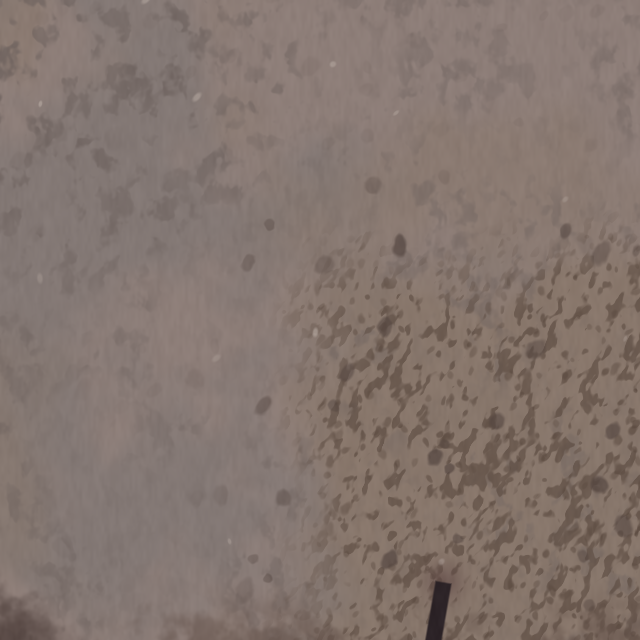
This texture is drawn by a WebGL 2 fragment shader. Its source:

```glsl
#version 300 es
precision highp float;
uniform vec2 u_resolution;
out vec4 fragColor;

float hash(vec2 p) {
    vec3 q = fract(vec3(p.xyx) * 0.1031);
    q += dot(q, q.yzx + 33.33);
    return fract((q.x + q.y) * q.z);
}

float noise(vec2 p) {
    vec2 i = floor(p), f = fract(p);
    f = f * f * (3.0 - 2.0 * f);
    return mix(mix(hash(i), hash(i + vec2(1, 0)), f.x),
               mix(hash(i + vec2(0, 1)), hash(i + vec2(1, 1)), f.x), f.y);
}

float fbm(vec2 p, int octaves) {
    float sum = 0.0, amp = 0.5, total = 0.0;
    for (int i = 0; i < octaves; i++) {
        sum += amp * noise(p);
        total += amp;
        amp *= 0.55;
        p = mat2(1.6, 1.2, -1.2, 1.6) * p + 17.3;
    }
    return sum / total;
}

// Scattered, slightly tilted oval marks; sizes are in cell units
float ovals(vec2 p, float cells, float density, float radius, float stretch, float soft) {
    vec2 g = p * cells, id = floor(g);
    float cover = 0.0;
    for (int y = -1; y <= 1; y++)
        for (int x = -1; x <= 1; x++) {
            vec2 c = id + vec2(x, y);
            float alive = step(hash(c + 3.7), density);
            vec2 d = g - c - vec2(hash(c + 11.1), hash(c + 29.5));
            float a = mix(-1.0, 0.35, hash(c + 41.9));
            d = mat2(cos(a), -sin(a), sin(a), cos(a)) * d;
            d.y /= mix(1.0, stretch, hash(c + 53.3));
            float r = radius * mix(0.5, 1.0, hash(c + 67.7));
            float strength = mix(0.45, 1.0, hash(c + 71.2));
            cover = max(cover, alive * strength * (1.0 - smoothstep(r * (1.0 - soft), r * (1.0 + soft), length(d))));
        }
    return cover;
}

// Straight bar with square ends
float bar(vec2 p, vec2 a, vec2 b, float halfWidth, float soft) {
    vec2 axis = normalize(b - a), d = p - 0.5 * (a + b);
    vec2 q = abs(vec2(dot(d, axis), dot(d, vec2(-axis.y, axis.x))));
    float edge = max(q.x - 0.5 * length(b - a), q.y - halfWidth);
    return 1.0 - smoothstep(-soft, soft, edge);
}

void main() {
    vec2 p = gl_FragCoord.xy / u_resolution;
    vec2 warp = vec2(fbm(p * 38.0, 3), fbm(p * 38.0 + 51.0, 3)) - 0.5;
    vec2 w = p + warp * 0.012;
    float broad = fbm(p * 4.5 + 8.0, 4);
    float cluster = fbm(p * 9.0 + 23.0, 3);

    // Region of brown soiling at the lower right
    vec2 r = p + (vec2(broad, cluster) - 0.5) * 0.22;
    float dirt = smoothstep(0.42, 0.58, r.x) * (1.0 - smoothstep(0.48, 0.68, r.y - 0.1 * (r.x - 0.6)));

    // Grey concrete with warm and cool stains
    vec3 coolGrey = vec3(0.515, 0.472, 0.458);
    vec3 paleGrey = vec3(0.555, 0.494, 0.472);
    vec3 warmTan = vec3(0.535, 0.465, 0.415);
    vec3 color = mix(coolGrey, paleGrey, smoothstep(0.3, 0.62, broad + 0.12 * (p.x + p.y - 1.0)));
    float warm = smoothstep(0.5, 0.72, fbm(p * vec2(5.0, 3.0) + 61.0, 3));
    color = mix(color, warmTan, max(0.45 * warm, 0.85 * dirt));

    // Faint grey mottling, strongest at the upper left
    float upperLeft = (1.0 - smoothstep(0.2, 0.55, p.x)) * smoothstep(0.55, 0.85, p.y);
    float mottle = smoothstep(0.5, 0.72, fbm(w * vec2(46.0, 36.0), 3));
    float patches = smoothstep(0.42, 0.66, cluster);
    color = mix(color, vec3(0.43, 0.385, 0.37), mottle * (0.12 + 0.3 * patches + 0.4 * upperLeft));

    // Fine brown specks gathered in the soiled region
    vec2 slanted = vec2(w.x - 0.35 * w.y, w.y);
    float grains = smoothstep(0.53, 0.7, fbm(slanted * vec2(88.0, 56.0) + 5.0, 2) + 0.16 * (cluster - 0.5));
    vec3 brown = vec3(0.35, 0.285, 0.245);
    color = mix(color, brown, grains * dirt * 0.62);
    color = mix(color, brown, ovals(w, 42.0, 0.4, 0.24, 1.9, 0.4) * dirt * 0.65);

    // Larger dark pits and sparse pale chips
    float pitArea = smoothstep(0.3, 0.5, p.x) * (1.0 - smoothstep(0.6, 0.8, p.y));
    float pits = ovals(w + 0.31, 17.0, 0.24, 0.23, 1.6, 0.25);
    color = mix(color, vec3(0.32, 0.265, 0.245), pits * (0.1 + 0.6 * pitArea));
    float chips = ovals(p + 0.73, 13.0, 0.09, 0.06, 2.2, 0.5);
    color = mix(color, vec3(0.7, 0.65, 0.62), chips * 0.7);

    // Dark stains along the lower edge
    float corner = 1.0 - smoothstep(0.03, 0.11, length((p + warp * 0.07) * vec2(0.8, 1.3)));
    color = mix(color, vec3(0.29, 0.23, 0.215), corner * 0.75);
    float lowEdge = (1.0 - smoothstep(0.0, 0.09, p.y)) * smoothstep(0.12, 0.25, p.x);
    color = mix(color, vec3(0.38, 0.31, 0.28), lowEdge * smoothstep(0.38, 0.65, cluster + warp.x * 0.5) * 0.55);

    // Slender dark rod with a reddish stain around its tip
    vec2 tip = vec2(0.693, 0.09);
    float halo = exp(-dot(p - tip, p - tip) / 0.0009);
    color = mix(color, vec3(0.37, 0.28, 0.27), halo * 0.6);
    color = mix(color, vec3(0.17, 0.135, 0.15), bar(p, vec2(0.672, -0.03), tip, 0.0125, 0.002));

    // Soft vertical grain
    float grain = noise(p * vec2(230.0, 75.0)) + noise(p * vec2(120.0, 40.0) + 9.0) - 1.0;
    color += grain * 0.017;
    fragColor = vec4(color, 1.0);
}
```
